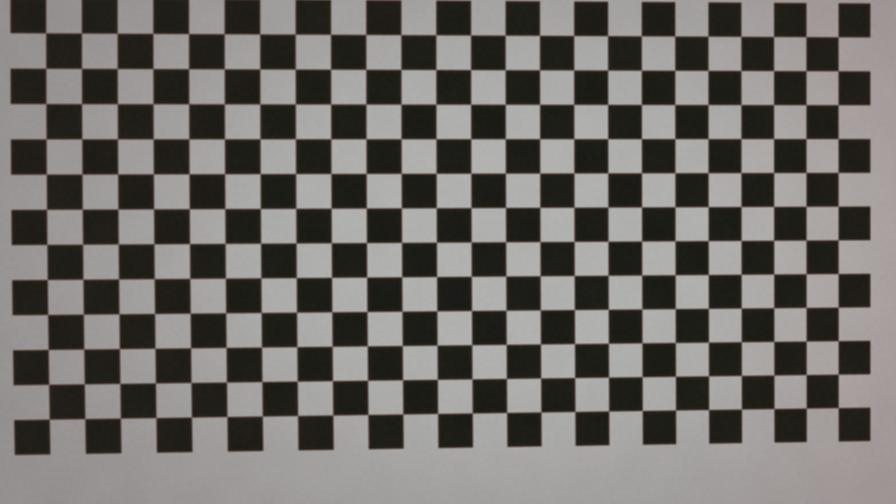
Write a WebGL 2 fragment shader that draws this pattern.

```glsl
#version 300 es
precision highp float;

uniform vec2 u_resolution;
out vec4 fragColor;

vec2 hashGradient(vec2 cell) {
    vec3 h = fract(cell.xyx * vec3(0.1031, 0.1030, 0.0973));
    h += dot(h, h.yzx + 33.33);
    float angle = 6.2832 * fract((h.x + h.y) * h.z);
    return vec2(cos(angle), sin(angle));
}

float gradientNoise(vec2 p) {
    vec2 i = floor(p), f = fract(p);
    vec2 s = f * f * f * (f * (f * 6.0 - 15.0) + 10.0);
    vec2 e = vec2(1.0, 0.0);
    float low = mix(dot(hashGradient(i), f),
                    dot(hashGradient(i + e), f - e), s.x);
    float high = mix(dot(hashGradient(i + e.yx), f - e.yx),
                     dot(hashGradient(i + 1.0), f - 1.0), s.x);
    return mix(low, high, s.y);
}

// Board coordinates, counted in squares from the top left corner
vec2 boardCoords(vec2 p) {
    float down = 1.0 - p.y;
    float left = 0.0117 + 0.006 * down * down;
    float u = (p.x - left) / (0.9714 - left);
    float top = mix(-0.0046, 0.0069, u);
    float bottom = mix(0.9028, 0.875, u);
    float v = (down - top) / (bottom - top);
    // Lens and perspective bend
    u -= u * (1.0 - u) * (0.061 + 0.05 * (u - 0.5));
    v -= 0.0104 * v * (1.0 - v);
    return vec2(u, v) * vec2(25.0, 13.0);
}

void main() {
    vec2 p = gl_FragCoord.xy / u_resolution;
    vec2 count = vec2(25.0, 13.0);
    vec2 g = boardCoords(p);
    vec2 blur = max(vec2(0.052), fwidth(g));

    // Soft checker, held steady past the outer squares
    vec2 inner = clamp(g, vec2(0.5), count - 0.5);
    vec2 wave = 2.0 * smoothstep(-blur, blur, sin(3.14159 * inner) / 3.14159) - 1.0;
    vec2 inside = smoothstep(-blur, blur, g) * smoothstep(-blur, blur, count - g);
    float ink = (0.5 + 0.5 * wave.x * wave.y) * inside.x * inside.y;

    // Uneven light, brightest right of the centre
    float falloff = smoothstep(0.12, 0.72, length((p - vec2(0.57, 0.52)) * vec2(1.0, 0.8)));
    vec3 paper = mix(vec3(0.69, 0.695, 0.685), vec3(0.58, 0.56, 0.56), falloff);
    paper += vec3(0.025, 0.005, 0.005) * smoothstep(0.7, 1.0, p.x);

    // Dark squares with a warm rim
    vec2 toEdge = 0.5 - abs(fract(g) - 0.5);
    float rim = 1.0 - smoothstep(0.03, 0.12, min(toEdge.x, toEdge.y));
    float warmth = clamp(0.75 * rim + 0.35 * falloff, 0.0, 1.0);
    vec3 black = mix(vec3(0.11, 0.112, 0.092), vec3(0.16, 0.128, 0.10), warmth);

    vec3 color = mix(paper, black, ink);
    color += 4.0 * ink * (1.0 - ink) * vec3(0.018, -0.004, -0.012);

    // Faint mottling and grain
    vec2 q = p * vec2(u_resolution.x / u_resolution.y, 1.0);
    color += 0.012 * gradientNoise(q * 14.0) + 0.012 * gradientNoise(q * 110.0);

    fragColor = vec4(color, 1.0);
}
```
